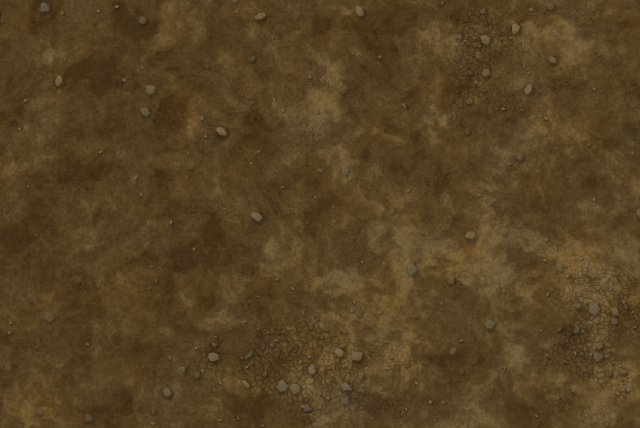
Give the GLSL for this texture, as a Shadertoy shader.

```glsl
const vec3 EARTH_DARK  = vec3(0.258, 0.184, 0.090);
const vec3 EARTH_MID   = vec3(0.330, 0.252, 0.137);
const vec3 EARTH_LIGHT = vec3(0.450, 0.362, 0.215);
const vec3 OCHRE_SHIFT = vec3(0.025, 0.004, -0.022);
const vec3 STONE_WARM  = vec3(0.490, 0.415, 0.285);
const vec3 STONE_GREY  = vec3(0.420, 0.370, 0.285);
const float BLOTCH_SCALE = 6.0;
const float BLOTCH_CONTRAST = 0.80;
const float DAUB_SCALE = 14.0;
const float DAUB_STRENGTH = 0.17;
const float MOTTLE_SCALE = 32.0;
const float MOTTLE_STRENGTH = 0.42;
const float GRAIN_SCALE = 140.0;
const float GRAIN_STRENGTH = 0.14;
const float CRACK_SCALE = 14.0;
const float GRIT_SCALE = 75.0;
const float PEBBLE_SCALE = 27.0;
const float STONE_SCALE = 8.5;

vec2 hash2(vec2 p) {
    vec3 q = fract(p.xyx * vec3(0.1031, 0.1030, 0.0973));
    q += dot(q, q.yzx + 33.33);
    return fract((q.xx + q.yz) * q.zy);
}

float cornerSlope(vec2 cell, vec2 offset) {
    float angle = 6.2832 * hash2(cell).x;
    return dot(vec2(cos(angle), sin(angle)), offset);
}

float gradientNoise(vec2 p) {
    vec2 i = floor(p), f = fract(p), e = vec2(1.0, 0.0);
    vec2 u = f * f * f * (f * (f * 6.0 - 15.0) + 10.0);
    return mix(mix(cornerSlope(i, f), cornerSlope(i + e, f - e), u.x),
               mix(cornerSlope(i + e.yx, f - e.yx), cornerSlope(i + 1.0, f - 1.0), u.x), u.y);
}

float fbm(vec2 p) {
    float sum = 0.0, amplitude = 0.6;
    for (int i = 0; i < 4; i++) {
        sum += amplitude * gradientNoise(p);
        p = mat2(1.6, 1.2, -1.2, 1.6) * p + 17.3;
        amplitude *= 0.62;
    }
    return sum;
}

float patchMask(vec2 p, vec2 centre, vec2 size) {
    vec2 d = (p - centre) / size;
    return exp(-dot(d, d));
}

// Gap between neighbouring grit cells
float gritGap(vec2 p) {
    float nearest = 9.0, second = 9.0;
    for (int k = 0; k < 9; k++) {
        vec2 id = floor(p) + vec2(k % 3 - 1, k / 3 - 1);
        float d = length(id + hash2(id) - p);
        second = min(second, max(nearest, d));
        nearest = min(nearest, d);
    }
    return second - nearest;
}

// Scattered worn stones, half sunk, with a faint contact shadow
vec3 addStones(vec3 ground, vec2 p, float scale, float size, float chance, float pixel) {
    vec2 q = p * scale;
    float blur = max(pixel * scale, 0.03);
    for (int k = 0; k < 9; k++) {
        vec2 id = floor(q) + vec2(k % 3 - 1, k / 3 - 1);
        vec2 pick = hash2(id + 71.0), look = hash2(id + 139.0);
        float present = smoothstep(pick.x - 0.04, pick.x + 0.04, chance) * step(0.05, chance);
        vec2 d = q - id - 0.15 - 0.7 * hash2(id + 9.0);
        float angle = 6.2832 * pick.y, radius = size * mix(0.4, 1.0, look.x);
        vec2 r = mat2(cos(angle), -sin(angle), sin(angle), cos(angle)) * d;
        float dist = length(r * vec2(1.0, mix(1.0, 1.6, look.y))) - radius;
        dist += 0.4 * radius * gradientNoise(r / radius * 1.3 + id * 3.7);
        float shadow = length(d + vec2(-0.2, 0.35) * radius) - radius;
        ground *= 1.0 - 0.24 * present * (1.0 - smoothstep(-0.2 * radius, 0.6 * radius, shadow));
        float light = 1.0 + 0.10 * dot(d, vec2(-0.5, 0.8)) / radius;
        light += 0.14 * gradientNoise(r / radius * 3.0 + id) - 0.12 * smoothstep(-0.3 * radius, 0.0, dist);
        float cover = (1.0 - smoothstep(-blur, blur, dist)) * present * mix(0.35, 0.9, look.x);
        ground = mix(ground, mix(STONE_GREY, STONE_WARM, look.y) * light, cover);
    }
    return ground;
}

void mainImage(out vec4 fragColor, in vec2 fragCoord) {
    vec2 p = fragCoord / iResolution.y;
    float pixel = 1.0 / iResolution.y;
    vec2 warp = vec2(gradientNoise(p * 7.0), gradientNoise(p * 7.0 + 40.0));
    vec2 ragged = vec2(gradientNoise(p * 45.0), gradientNoise(p * 45.0 + 80.0));
    vec2 w = p + 0.03 * warp + 0.012 * ragged;

    // Light clearings and stony ground
    float clearing = patchMask(w, vec2(1.22, 0.34), vec2(0.24, 0.11))
                   + patchMask(w, vec2(0.85, 0.25), vec2(0.12, 0.22));
    float stony = patchMask(w, vec2(0.70, 0.14), vec2(0.22, 0.15))
                + patchMask(w, vec2(1.38, 0.22), vec2(0.14, 0.18))
                + patchMask(w, vec2(1.12, 0.87), vec2(0.13, 0.11));
    stony = clamp(stony + 0.8 * gradientNoise(p * 10.0 + 5.0), 0.0, 1.0);

    // Earth blotches, crisp daubs and fine mottling
    float tone = 0.37 + BLOTCH_CONTRAST * fbm(w * BLOTCH_SCALE);
    float daub = smoothstep(-0.1, 0.1, gradientNoise(w * DAUB_SCALE + 23.0));
    daub += 0.7 * smoothstep(-0.1, 0.1, gradientNoise(w * DAUB_SCALE * 2.1 + 53.0));
    tone += DAUB_STRENGTH * (daub - 0.85);
    tone -= 0.22 * smoothstep(0.26, 0.38, gradientNoise(w * 9.0 + 12.0));
    tone += MOTTLE_STRENGTH * fbm(p * MOTTLE_SCALE + 2.0 * warp);
    tone = clamp(tone + 0.19 * smoothstep(0.1, 1.2, p.x) + 0.27 * clearing, 0.0, 1.0);
    vec3 color = mix(EARTH_DARK, EARTH_MID, smoothstep(-0.1, 0.55, tone));
    color = mix(color, EARTH_LIGHT, smoothstep(0.45, 1.05, tone));
    color += OCHRE_SHIFT * gradientNoise(w * 8.0 + 61.0) * (0.4 + tone);

    // Grain, broken cracks and grit
    color *= 1.0 + GRAIN_STRENGTH * (gradientNoise(p * GRAIN_SCALE) + 0.6 * gradientNoise(p * GRAIN_SCALE * 0.5));
    float crack = 1.0 - smoothstep(0.0, 0.045, abs(fbm(w * CRACK_SCALE + ragged.yx)));
    color *= 1.0 - 0.20 * crack * smoothstep(0.05, 0.35, gradientNoise(p * 13.0 + 90.0));
    float grit = smoothstep(0.0, 0.4, gritGap((p + 0.010 * ragged) * GRIT_SCALE));
    color *= mix(1.0, mix(0.78, 1.06, grit), 0.8 * smoothstep(0.25, 0.85, stony));

    // Specks, pebble clusters and lone stones
    color = addStones(color, p + 1.9, PEBBLE_SCALE * 1.8, 0.24, 0.06 + 0.35 * stony * stony, pixel);
    color = addStones(color, p, PEBBLE_SCALE, 0.36, 0.45 * smoothstep(0.2, 0.9, stony), pixel);
    color = addStones(color, p + 3.7, STONE_SCALE, 0.12, 0.36, pixel);
    fragColor = vec4(color, 1.0);
}
```
